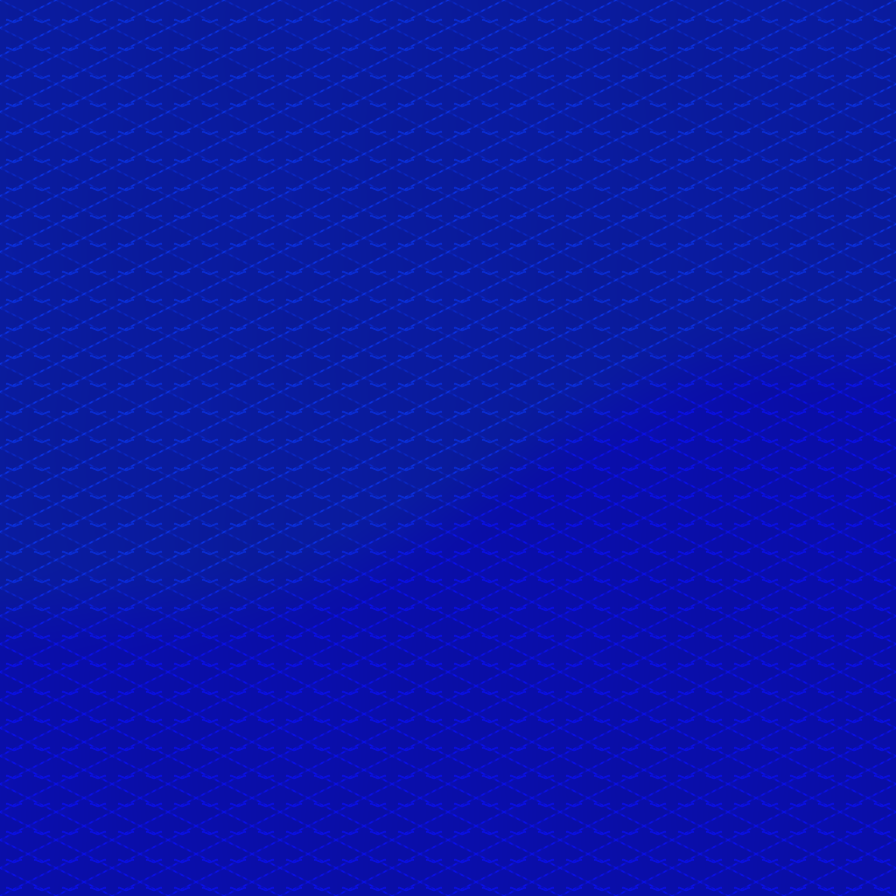
Reproduce this pattern procedurally as a WebGL 2 fragment shader.

```glsl
#version 300 es
precision highp float;

uniform vec2 u_resolution;
out vec4 fragColor;

const vec2 REPEATS = vec2(16.0, 32.0);
const float LINE_HALF_WIDTH = 0.0010;
const float DOTS_PER_REPEAT = 8.0;
const float DOT_DEPTH = 0.40;
const float RISING_STRENGTH = 1.0;
const float FALLING_UPPER = 0.50;
const float FALLING_LOWER = 0.85;
const float DASH_STRENGTH = 0.75;
const vec2 DASH_HALF_SIZE = vec2(0.0090, 0.0011);
const float ZIGZAG_HEIGHT = 0.0016;
const float FACET_SHADE = 0.035;
const float BLEND_HALF_WIDTH = 0.055;

const vec3 UPPER_BASE = vec3(0.04, 0.105, 0.615);
const vec3 LOWER_BASE = vec3(0.04, 0.055, 0.66);
const vec3 UPPER_LINE = vec3(0.04, 0.19, 0.88);
const vec3 LOWER_LINE = vec3(0.04, 0.06, 0.94);

// Signed offset from the nearest integer
float nearestOffset(float v) {
    return fract(v + 0.5) - 0.5;
}

// Antialiased coverage of a line family at integer phases
float lineCoverage(float phase, float pixel) {
    float dist = abs(nearestOffset(phase)) / length(REPEATS);
    return 1.0 - smoothstep(-pixel, pixel, dist - LINE_HALF_WIDTH);
}

// Short zigzag dashes at the quarter points of each repeat
float dashCoverage(vec2 grid, float pixel) {
    vec2 offset = vec2(nearestOffset((grid.x - 0.25) * 2.0) * 0.5,
                       nearestOffset(grid.y - 0.25)) / REPEATS;
    float tooth = abs(nearestOffset(offset.x * REPEATS.x * 4.0)) * 4.0 - 1.0;
    offset.y -= ZIGZAG_HEIGHT * tooth;
    vec2 edge = abs(offset) - DASH_HALF_SIZE;
    vec2 inside = 1.0 - smoothstep(vec2(-pixel), vec2(pixel), edge);
    return inside.x * inside.y;
}

// Height of the soft boundary between the two tones
float boundaryHeight(float x) {
    return 0.315 + 0.28 * smoothstep(0.2, 0.85, x) + 0.008 * sin(x * 9.0);
}

void main() {
    vec2 uv = gl_FragCoord.xy / u_resolution;
    float pixel = 0.6 / min(u_resolution.x, u_resolution.y);
    vec2 grid = uv * REPEATS;
    float rising = grid.y - grid.x;
    float falling = grid.y + grid.x;

    // Tones
    float upper = smoothstep(-BLEND_HALF_WIDTH, BLEND_HALF_WIDTH,
                             uv.y - boundaryHeight(uv.x));
    vec3 base = mix(LOWER_BASE, UPPER_BASE, upper);
    vec3 lineColor = mix(LOWER_LINE, UPPER_LINE, upper);

    // Facet shading and slow drift
    float facet = fract(rising) - fract(falling);
    float drift = sin(uv.x * 19.0 + uv.y * 7.0) * sin(uv.y * 16.0 - uv.x * 5.0);
    base *= 1.0 + FACET_SHADE * facet + 0.012 * drift;

    // Dotted lattice
    float dots = 1.0 - DOT_DEPTH
               + DOT_DEPTH * cos(6.2831853 * grid.x * DOTS_PER_REPEAT);
    float fallingStrength = mix(FALLING_LOWER, FALLING_UPPER, upper);
    float risingStrength = mix(FALLING_LOWER, RISING_STRENGTH, upper);
    float lattice = max(risingStrength * lineCoverage(rising, pixel),
                        fallingStrength * lineCoverage(falling, pixel));
    float dashes = DASH_STRENGTH * dashCoverage(grid, pixel);
    float ink = max(lattice * dots, dashes);

    fragColor = vec4(mix(base, lineColor, ink), 1.0);
}
```
